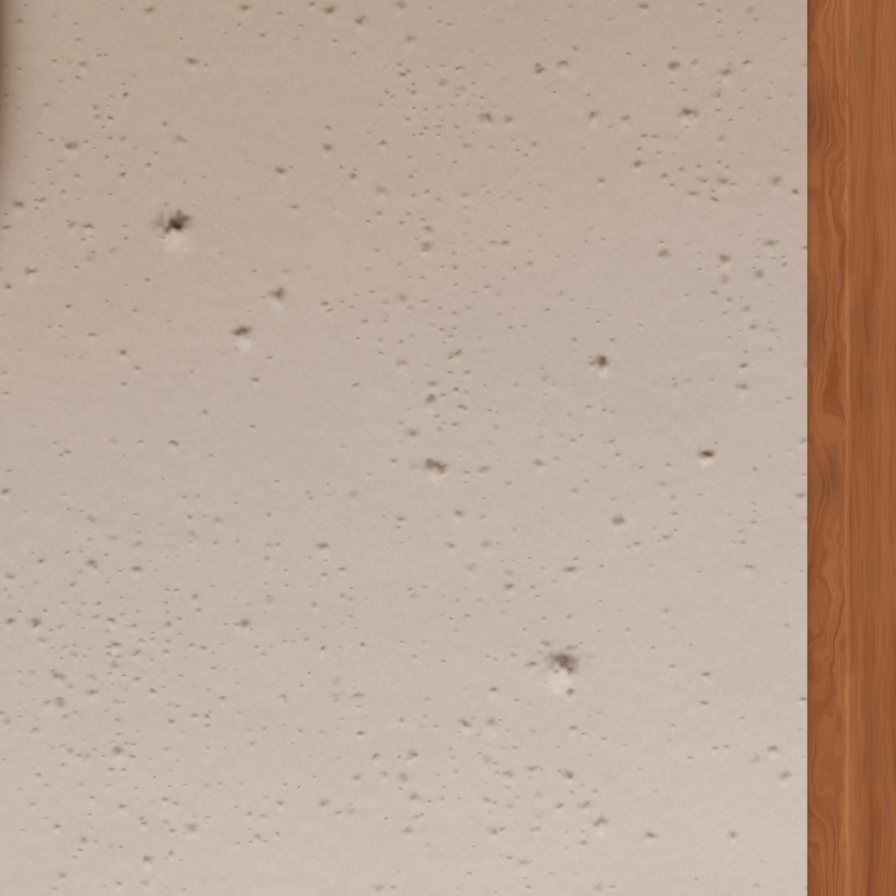
This texture is drawn by a three.js fragment shader. Its source:

```glsl
// Draws a pitted plaster wall beside a vertical strip of grained wood.
varying vec2 vUv;

const float WALL_EDGE = 0.901;
const float BOARD_SEAM = 0.946;

float hash(vec2 p) {
  vec3 q = fract(vec3(p.xyx) * 0.1031);
  q += dot(q, q.yzx + 33.33);
  return fract((q.x + q.y) * q.z);
}

vec2 hash2(vec2 p) {
  return vec2(hash(p + 17.3), hash(p + 71.9));
}

float noise(vec2 p) {
  vec2 cell = floor(p);
  vec2 f = fract(p);
  f = f * f * (3.0 - 2.0 * f);
  float low = mix(hash(cell), hash(cell + vec2(1, 0)), f.x);
  float high = mix(hash(cell + vec2(0, 1)), hash(cell + 1.0), f.x);
  return mix(low, high, f.y);
}

float fbm(vec2 p) {
  float sum = 0.0;
  float gain = 0.5;
  for (int i = 0; i < 4; i++) {
    sum += gain * noise(p);
    p = p * 2.03 + 19.7;
    gain *= 0.5;
  }
  return sum;
}

float blob(vec2 p, vec2 center, vec2 radius) {
  vec2 d = (p - center) / radius;
  return exp(-dot(d, d));
}

// Dark hollow with a lit lower lip; positive values darken.
float pit(vec2 p, vec2 center, float size) {
  vec2 q = p + (vec2(noise(p * 140.0), noise(p * 140.0 + 40.0)) - 0.5) * size;
  float hollow = blob(q, center, size * vec2(1.15, 0.7));
  float lip = blob(q, center - vec2(0.0, 1.9 * size), size * vec2(1.1, 0.9));
  return hollow - 0.2 * lip;
}

// Chance of small pits, higher inside loose clusters.
float pitDensity(vec2 p) {
  float d = 0.10 + 0.25 * smoothstep(0.5, 0.75, fbm(p * 6.0));
  d += 0.5 * blob(p, vec2(0.15, 0.20), vec2(0.13, 0.15));
  d += 0.5 * blob(p, vec2(0.50, 0.60), vec2(0.07, 0.17));
  d += 0.5 * blob(p, vec2(0.55, 0.14), vec2(0.09, 0.10));
  d += 0.4 * blob(p, vec2(0.52, 0.86), vec2(0.07, 0.09));
  d += 0.4 * blob(p, vec2(0.74, 0.82), vec2(0.06, 0.05));
  return d + 0.3 * blob(p, vec2(0.08, 0.84), vec2(0.08, 0.14));
}

float scatteredPits(vec2 p, float cells, float seed) {
  float sum = 0.0;
  vec2 home = floor(p * cells);
  for (int j = -1; j <= 1; j++) {
    for (int i = -1; i <= 1; i++) {
      vec2 cell = home + vec2(float(i), float(j));
      vec2 center = (cell + 0.15 + 0.7 * hash2(cell + seed)) / cells;
      float size = mix(0.10, 0.19, hash(cell + seed + 5.0)) / cells;
      float present = step(hash(cell + seed + 9.0), pitDensity(center));
      sum += present * pit(p, center, size) * mix(0.3, 1.0, hash(cell + seed + 3.0));
    }
  }
  return sum;
}

float landmarkPits(vec2 p) {
  float d = 0.9 * pit(p, vec2(0.195, 0.751), 0.0125);
  d += 0.8 * pit(p, vec2(0.628, 0.263), 0.0140);
  d += 0.7 * pit(p, vec2(0.271, 0.631), 0.0080);
  d += 0.6 * pit(p, vec2(0.310, 0.672), 0.0070);
  d += 0.8 * pit(p, vec2(0.671, 0.597), 0.0070);
  d += 0.9 * pit(p, vec2(0.789, 0.495), 0.0055);
  d += 0.6 * pit(p, vec2(0.486, 0.481), 0.0085);
  return d + 0.6 * pit(p, vec2(0.768, 0.875), 0.0065);
}

vec3 plaster(vec2 p) {
  float shade = clamp(p.y - 0.25 * p.x + 0.1, 0.0, 1.0);
  vec3 color = mix(vec3(0.800, 0.742, 0.710), vec3(0.710, 0.640, 0.575), shade);
  // Raised texture lit from above, then fine grain.
  float relief = fbm(p * 70.0) - fbm(p * 70.0 + vec2(0.0, 0.35));
  color += 0.035 * relief + 0.02 * (fbm(p * vec2(7.0, 16.0)) - 0.47);
  color += 0.018 * (noise(p * 330.0) - 0.5);
  float pits = 0.22 * scatteredPits(p, 34.0, 2.0) + 0.15 * scatteredPits(p, 62.0, 31.0);
  color -= (pits + 0.42 * landmarkPits(p)) * vec3(0.90, 0.95, 1.0);
  // Soft shadow in the upper left corner.
  float shadow = exp(-p.x / 0.016) * smoothstep(0.66, 0.96, p.y);
  return mix(color, vec3(0.36, 0.23, 0.17), 0.7 * shadow);
}

vec3 wood(vec2 p) {
  float rightBoard = smoothstep(BOARD_SEAM - 0.002, BOARD_SEAM + 0.002, p.x);
  float bend = (fbm(p * vec2(20.0, 9.0)) - 0.47) * mix(0.10, 0.012, rightBoard);
  float x = p.x + bend;
  float figure = fbm(vec2(x * 70.0, p.y * 5.0));
  float fibers = fbm(vec2(x * 230.0, p.y * 14.0));
  vec3 color = mix(vec3(0.47, 0.24, 0.13), vec3(0.72, 0.47, 0.29), 0.5 * figure + 0.6 * fibers);
  // Curled dark figure on the narrow left board.
  float curls = blob(p, vec2(0.925, 0.465), vec2(0.018, 0.035));
  curls += 0.7 * blob(p, vec2(0.912, 0.875), vec2(0.020, 0.045));
  curls += 0.5 * blob(p, vec2(0.912, 0.640), vec2(0.016, 0.050));
  color *= 1.0 - 0.32 * curls * smoothstep(0.25, 0.7, figure);
  color *= 1.0 - 0.10 * rightBoard * smoothstep(0.5, 0.7, fibers);
  color += vec3(0.07, 0.06, 0.04) * blob(p, vec2(BOARD_SEAM, p.y), vec2(0.003, 1.0));
  return color * (1.0 - 0.2 * exp(-max(p.x - WALL_EDGE, 0.0) / 0.004));
}

void main() {
  float side = smoothstep(WALL_EDGE - 0.0012, WALL_EDGE + 0.0012, vUv.x);
  gl_FragColor = vec4(mix(plaster(vUv), wood(vUv), side), 1.0);
}
```
